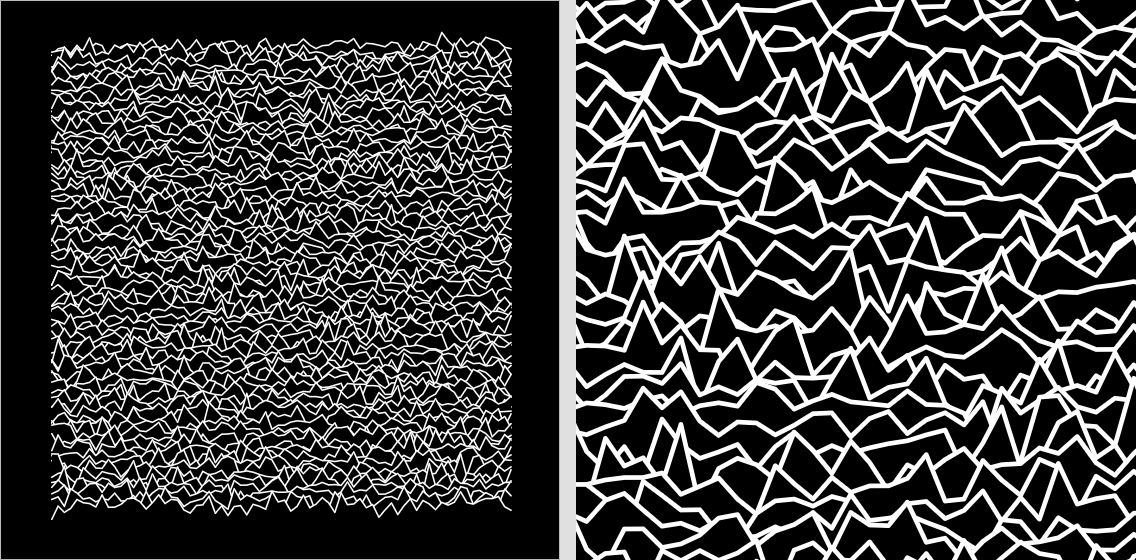
Left: the whole. Right: its middle third, enlarged.
A Shadertoy shader for this pattern:

```glsl
// Stacked jagged white ridge lines on black inside a thin frame.
// Each row is a random polyline whose black fill hides the rows behind it;
// rows are painted from back (top) to front (bottom).

const float CELLS = 73.0;           // segments per row, and gaps between rows
const float STEP = 0.82 / CELLS;    // spacing of vertices and of rows

float hash(vec2 p) {
    return fract(sin(dot(p, vec2(127.1, 311.7))) * 43758.5453);
}

// Vertex of a ridge: the product of two randoms favours low bumps over spikes.
vec2 ridgeVertex(float column, float row) {
    vec2 id = vec2(column, row);
    float bump = (hash(id) * 2.0 - 1.0) * hash(id + 91.7);
    return vec2(0.0925 + column * STEP, 0.919 - row * STEP + 0.0295 * bump);
}

float segmentDistance(vec2 p, vec2 a, vec2 b) {
    vec2 pa = p - a, ba = b - a;
    return length(pa - ba * clamp(dot(pa, ba) / dot(ba, ba), 0.0, 1.0));
}

// Antialiased coverage of a stroke at distance d from its centre.
float stroke(float d, float halfWidth, float pixel) {
    return clamp((halfWidth - d) / pixel + 0.5, 0.0, 1.0);
}

void mainImage(out vec4 fragColor, in vec2 fragCoord) {
    vec2 uv = fragCoord / iResolution.xy;
    float pixel = 1.0 / iResolution.y;
    float column = floor((uv.x - 0.0925) / STEP);
    float nearestRow = floor((0.919 - uv.y) / STEP + 0.5);
    float ink = 0.0;

    for (float k = -3.0; k <= 3.0; k++) {
        float row = nearestRow + k;
        if (row < 0.0 || row > CELLS) continue;

        // Nearest part of this ridge, including the neighbouring segments
        float d = 1.0;
        for (float j = -1.0; j <= 1.0; j++) {
            float c = column + j;
            if (c < 0.0 || c >= CELLS) continue;
            vec2 a = ridgeVertex(c, row);
            vec2 b = ridgeVertex(c + 1.0, row);
            d = min(d, segmentDistance(uv, a, b));

            // Black fill below the segment in this column
            if (j == 0.0 && uv.y < mix(a.y, b.y, (uv.x - a.x) / STEP)) ink = 0.0;
        }
        ink = mix(ink, 1.0, stroke(d, 0.0014, pixel));
    }

    // Hairline frame along the canvas edge
    vec2 inset = min(uv, 1.0 - uv);
    ink = max(ink, stroke(min(inset.x, inset.y), 0.0013, pixel));

    fragColor = vec4(vec3(ink), 1.0);
}
```
